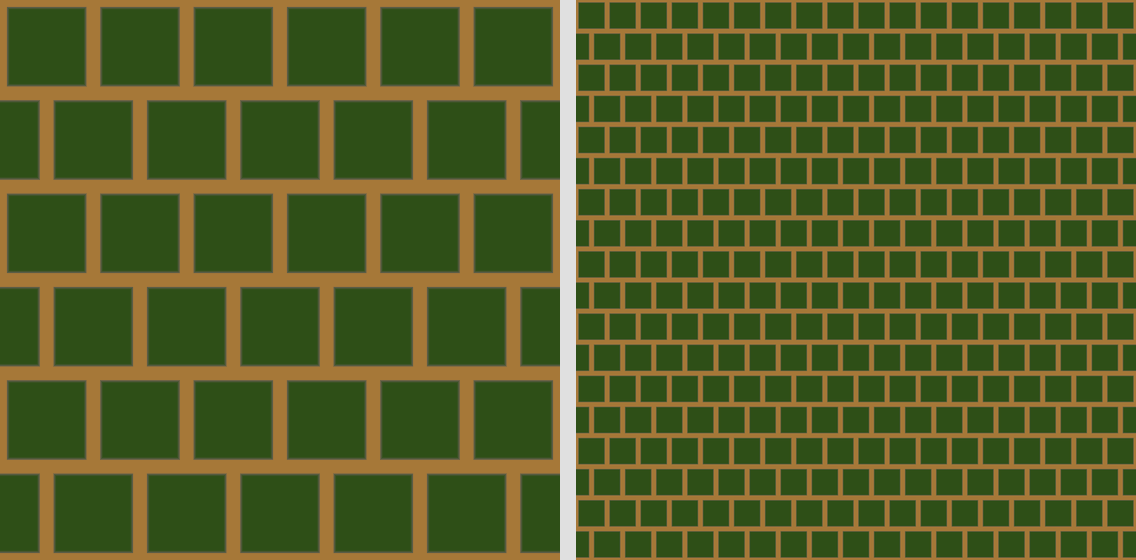
Left: one tile. Right: repeated 3 by 3.
A WebGL 1 fragment shader for this pattern:

```glsl
precision highp float;

uniform vec2 u_resolution;

#define REPEATS 6.0
#define TILE_SIZE 0.852
#define BEVEL_WIDTH 0.034
#define ROW_SHIFT 0.5
#define GROUT_COLOR vec3(0.65, 0.47, 0.22)
#define RIM_COLOR vec3(0.37, 0.365, 0.295)
#define TILE_COLOR vec3(0.18, 0.31, 0.09)

// Signed distance to an axis-aligned square, negative inside
float squareDistance(vec2 p, float halfSize) {
  vec2 d = abs(p) - halfSize;
  return length(max(d, 0.0)) + min(max(d.x, d.y), 0.0);
}

// Cell-centred coordinates, with every second row shifted sideways
vec2 runningBond(vec2 grid) {
  float row = floor(grid.y);
  grid.x += ROW_SHIFT * (1.0 - mod(row, 2.0));
  return fract(grid) - 0.5;
}

void main() {
  vec2 uv = gl_FragCoord.xy / u_resolution;
  vec2 cell = runningBond(uv * REPEATS);
  float pixel = REPEATS / min(u_resolution.x, u_resolution.y);

  float edge = squareDistance(cell, 0.5 * TILE_SIZE);

  // Grey rim fading into the flat tile face
  float face = smoothstep(0.0, BEVEL_WIDTH, -edge);
  vec3 tile = mix(RIM_COLOR, TILE_COLOR, face);

  // Smoothed boundary between tile and grout
  float coverage = clamp(0.5 - edge / pixel, 0.0, 1.0);
  gl_FragColor = vec4(mix(GROUT_COLOR, tile, coverage), 1.0);
}
```
